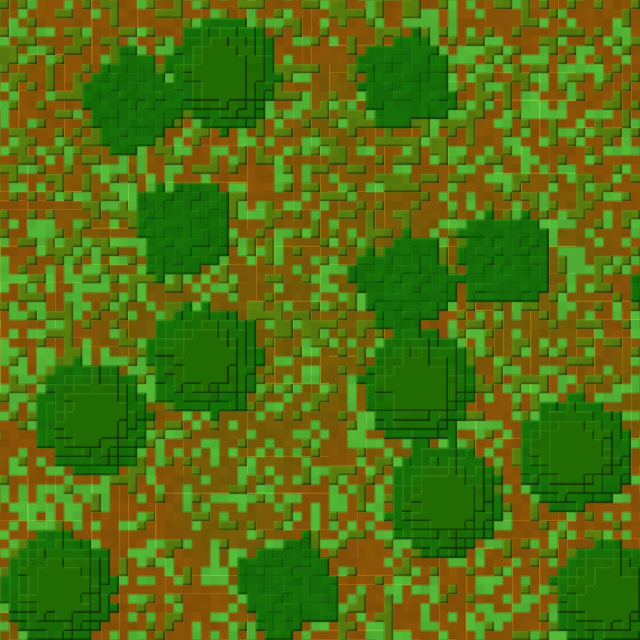
Give the GLSL for this texture, as a Shadertoy shader.

```glsl
// Blocky terrain seen from above: brown soil strewn with grass squares, small
// raised shrubs and round stepped tree crowns. Each cell gets a height and a
// kind; height steps between neighbours are lit from the upper left.

const float CELLS = 70.0;       // terrain cells across the canvas
const float TREE_SITES = 4.0;   // tree sites across the canvas
const float SOIL = 0.0, GRASS = 1.0, SHRUB = 2.0, TREE = 3.0;

float hash(vec2 p) {
    vec3 q = fract(p.xyx * vec3(0.1031, 0.1030, 0.0973));
    q += dot(q, q.yzx + 33.33);
    return fract((q.x + q.y) * q.z);
}

// Layered sines, roughly -1 to 1
float patches(vec2 p, float frequency, float seed) {
    float sum = 0.0;
    for (int i = 0; i < 4; i++) {
        float angle = float(i) * 2.4 + seed;
        vec2 dir = vec2(cos(angle), sin(angle));
        float warp = 1.5 * sin(dot(p, dir.yx) * frequency * 0.6);
        sum += sin(dot(p, dir) * frequency + angle * 3.0 + warp);
        frequency *= 1.6;
    }
    return sum / 3.0;
}

// Height of the tallest crown over a cell, zero where there is none
float treeHeight(vec2 cell) {
    vec2 p = (cell + 0.5) / CELLS;
    vec2 home = floor(p * TREE_SITES);
    float grain = hash(cell + 17.0);
    float tallest = 0.0;
    for (int j = -1; j <= 1; j++)
    for (int i = -1; i <= 1; i++) {
        vec2 site = home + vec2(i, j);
        if (hash(site + 71.0) > 0.85) continue;
        vec2 jitter = vec2(hash(site + 5.3), hash(site + 29.7)) - 0.5;
        vec2 offset = p - (site + 0.5 + 0.75 * jitter) / TREE_SITES;
        float isTall = step(0.45, hash(site + 43.0));
        float lobes = sin(4.0 * atan(offset.y, offset.x) + 6.28 * hash(site));
        float radius = mix(0.074 + 0.009 * lobes, 0.089, isTall);
        float depth = radius + 0.012 * (grain - 0.5) - length(offset);
        if (depth < 0.0) continue;
        float dome = 1.0 + min(4.0, floor(depth / 0.011 + 0.4 * grain));
        float bumpy = 1.0 + 0.8 * grain;
        tallest = max(tallest, mix(bumpy, dome, isTall));
    }
    return tallest;
}

// x: height, y: kind of cover
vec2 surface(vec2 cell) {
    float crown = treeHeight(cell);
    if (crown > 0.0) return vec2(crown + 0.5, TREE);
    vec2 p = cell / CELLS;
    float shrubShare = 0.22 + 0.10 * patches(p, 7.0, 1.0) + 0.25 * (p.y - 0.5);
    if (hash(cell + 50.0) < shrubShare) return vec2(0.8, SHRUB);
    float grassShare = 0.34 + 0.20 * patches(p, 9.0, 4.0);
    return vec2(0.0, hash(cell + 90.0) < grassShare ? GRASS : SOIL);
}

vec3 coverColor(vec2 cell, vec2 cover) {
    const vec3 brown = vec3(0.53, 0.32, 0.03), olive = vec3(0.44, 0.36, 0.03);
    const vec3 grass = vec3(0.32, 0.70, 0.21), shrub = vec3(0.34, 0.48, 0.05);
    const vec3 leafRim = vec3(0.08, 0.43, 0.03), leafTop = vec3(0.13, 0.42, 0.01);
    float damp = smoothstep(0.1, 0.8, patches(cell / CELLS, 5.0, 2.0));
    vec3 color = mix(brown, olive, 0.8 * damp);
    if (cover.y == GRASS) color = grass;
    if (cover.y == SHRUB) color = shrub;
    if (cover.y == TREE) color = mix(leafRim, leafTop, smoothstep(2.0, 5.0, cover.x));
    float variation = cover.x > 5.0 ? 0.0 : 0.10;
    return color * (1.0 + variation * (hash(cell + 7.0) - 0.5));
}

// 1 on a cell edge, fading to 0 at the given distance inside
float edgeBand(float dist, float width) {
    return 1.0 - smoothstep(0.0, width, dist);
}

void mainImage(out vec4 fragColor, in vec2 fragCoord) {
    vec2 p = fragCoord / iResolution.y * CELLS;
    vec2 cell = floor(p), local = fract(p);
    vec2 here = surface(cell);
    vec3 color = coverColor(cell, here);

    // Blend with the four neighbours and gather light from height steps
    vec3 blended = color;
    float light = 0.0, shade = 0.0;
    for (int k = 0; k < 4; k++) {
        float side = k < 2 ? -1.0 : 1.0;
        vec2 dir = (k % 2 == 0) ? vec2(side, 0.0) : vec2(0.0, -side);
        float dist = 0.5 - dot(local - 0.5, dir);
        vec2 there = surface(cell + dir);
        float rise = clamp(here.x - there.x, -1.0, 1.0);
        float band = edgeBand(dist, 0.34);
        if (k < 2) light += max(rise, 0.0) * band;
        else shade += max(rise, 0.0) * band;
        vec3 other = coverColor(cell + dir, there);
        blended = mix(blended, other, 0.5 * edgeBand(dist, 0.16));
    }
    vec3 glow = here.y == TREE ? vec3(0.24, 0.57, 0.10) : vec3(0.45, 0.62, 0.12);
    color = mix(blended, glow, 0.45 * min(light, 1.0));
    color *= 1.0 - 0.48 * min(shade, 1.0);

    // Thin bright seams that run along some rows and columns of flat ground
    vec2 runs = floor(cell / 9.0);
    float column = step(0.80, hash(vec2(cell.x, runs.y) + 130.0));
    float row = step(0.88, hash(vec2(runs.x, cell.y) + 170.0));
    float seam = max(column * edgeBand(local.x, 0.22), row * edgeBand(local.y, 0.22));
    color += vec3(0.13, 0.10, 0.03) * seam * step(here.y, GRASS);

    fragColor = vec4(color, 1.0);
}
```
